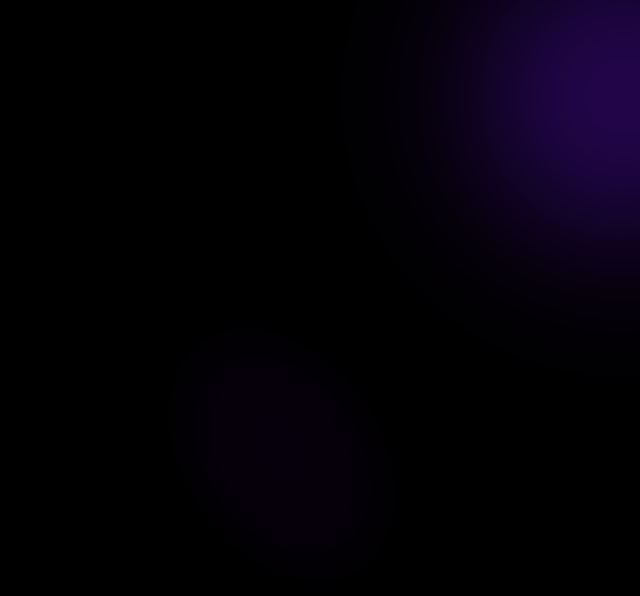
Write a WebGL 2 fragment shader that draws this background.

```glsl
#version 300 es
precision highp float;
// A black backdrop lit by two soft violet glows: a large round one at the
// upper right edge and a faint tilted oval low on the left of centre.
// Each glow is a generalised Gaussian of a scaled distance, then summed.

// Lengths are in units of the canvas height.
#define MAIN_CENTER vec2(1.043, 0.839)
#define MAIN_RADIUS 0.268
#define MAIN_POWER 2.41
#define MAIN_COLOR vec3(0.130, 0.020, 0.285)
#define OVAL_CENTER vec2(0.473, 0.237)
#define OVAL_RADII vec2(0.194, 0.137)
#define OVAL_ANGLE -0.95
#define OVAL_POWER 4.0
#define OVAL_COLOR vec3(0.025, 0.000, 0.046)

uniform vec2 u_resolution;
out vec4 fragColor;

// Turns a point so that the given angle lies along the x axis.
vec2 alignToAxis(vec2 p, float angle) {
    float c = cos(angle);
    float s = sin(angle);
    return vec2(c * p.x + s * p.y, c * p.y - s * p.x);
}

// Soft falloff; a higher power gives a flatter middle and a firmer rim.
float glow(vec2 scaledOffset, float power) {
    return exp(-pow(length(scaledOffset), power));
}

void main() {
    vec2 p = gl_FragCoord.xy / u_resolution.y;

    // Large round glow
    float mainGlow = glow((p - MAIN_CENTER) / MAIN_RADIUS, MAIN_POWER);

    // Faint tilted oval
    vec2 ovalOffset = alignToAxis(p - OVAL_CENTER, OVAL_ANGLE);
    float ovalGlow = glow(ovalOffset / OVAL_RADII, OVAL_POWER);

    fragColor = vec4(MAIN_COLOR * mainGlow + OVAL_COLOR * ovalGlow, 1.0);
}
```
